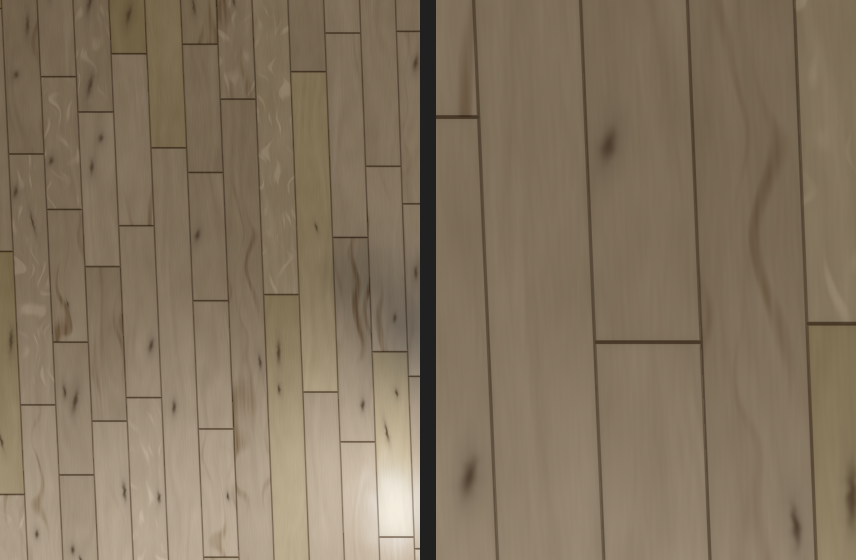
Left: the whole. Right: its middle third, enlarged.
This texture is drawn by a Shadertoy shader. Its source:

```glsl
vec2 hash2(vec2 p) {
    p = vec2(dot(p, vec2(127.1, 311.7)), dot(p, vec2(269.5, 183.3)));
    return fract(sin(p) * 43758.5);
}

float gradientNoise(vec2 p) {
    vec2 i = floor(p), f = fract(p);
    vec2 u = f * f * f * (f * (f * 6.0 - 15.0) + 10.0);
    vec2 o = vec2(1, 0);
    float a = dot(hash2(i) * 2.0 - 1.0, f);
    float b = dot(hash2(i + o) * 2.0 - 1.0, f - o);
    float c = dot(hash2(i + o.yx) * 2.0 - 1.0, f - o.yx);
    float d = dot(hash2(i + 1.0) * 2.0 - 1.0, f - 1.0);
    return mix(mix(a, b, u.x), mix(c, d, u.x), u.y);
}

float glow(vec2 p, vec2 centre, vec2 radius) {
    vec2 q = (p - centre) / radius;
    return exp(-dot(q, q));
}

// First end joint and plank length of each column, in canvas heights
const float firstJoint[13] = float[13](.449, .275, .137, .2, .096, .264, .079,
                                       .177, .526, .128, .059, .297, .056);
const float plankLength[13] = float[13](.434, .448, .237, .276, .307, .8, .229,
                                        .85, .6, .572, .365, .331, .308);

void mainImage(out vec4 fragColor, in vec2 fragCoord) {
    vec2 uv = fragCoord / iResolution.xy;
    uv.y = 1.0 - uv.y;
    float aspect = iResolution.y / iResolution.x;
    float pixel = 1.0 / iResolution.x;

    // Slightly leaning, converging columns of planks
    float pitch = mix(0.0853, 0.0838, uv.y);
    float across = (uv.x - mix(0.003, 0.066, uv.y)) / pitch;
    float column = floor(across);
    across -= column;
    int k = clamp(int(column) + 1, 0, 12);
    float len = plankLength[k];
    float row = floor((uv.y - firstJoint[k]) / len);
    float along = uv.y - firstJoint[k] - row * len;

    // Per-plank character
    vec2 id = vec2(column, row);
    vec2 tone = hash2(id + 3.7);
    vec2 kind = hash2(id * 1.7 + 19.3);
    vec2 wood = vec2(across * pitch, along * aspect);
    vec2 q = wood + 9.0 * hash2(id + 41.0);

    // Daylight across the floor
    float shadow = glow(uv, vec2(0.99, 0.59), vec2(0.11, 0.1))
                 + 0.5 * glow(uv, vec2(0.86, 0.5), vec2(0.1, 0.07));
    float level = 0.445 + 0.05 * uv.y + 0.03 * uv.x + 0.18 * smoothstep(0.4, 1.05, uv.y);
    level += 0.13 * glow(uv, vec2(0.88, 0.84), vec2(0.35, 0.2));
    level += 0.15 * glow(uv, vec2(0.95, 0.91), vec2(0.08, 0.08));
    level -= 0.14 * shadow;
    level *= 0.94 + 0.12 * tone.x;

    // Fine pores, soft bands and flame figure
    float warp = gradientNoise(q * vec2(16, 4));
    level += 0.018 * gradientNoise(q * vec2(300, 28));
    level += 0.035 * gradientNoise(vec2(q.x * 50.0 + warp * 3.0, q.y * 4.0));
    level += 0.02 * gradientNoise(q * vec2(22, 14));
    level += 0.007 * sin(q.x * 210.0 + warp * 26.0) * smoothstep(-0.2, 0.3, warp);

    // Pale curly figure on some planks
    float curl = gradientNoise(vec2(q.x * 75.0 + 4.0 * gradientNoise(q * 16.0), q.y * 20.0));
    level += 0.06 * smoothstep(0.08, 0.45, curl) * step(0.68, kind.y);

    vec3 warmth = vec3(0, 0.06, 0.14 + 0.035 * smoothstep(0.6, 1.0, tone.y));
    warmth *= 1.0 - 0.5 * smoothstep(0.78, 0.92, level) - 0.35 * min(shadow, 1.0);
    vec3 color = level - warmth;

    // Brown heartwood streaks
    float heart = gradientNoise(vec2(q.x * 48.0 + 2.5 * gradientNoise(q * vec2(18, 9)), q.y * 3.2));
    heart = smoothstep(0.1, 0.5, heart) * smoothstep(0.55, 0.75, kind.x);
    heart *= 0.7 + 0.9 * gradientNoise(q * vec2(160, 9));
    color *= mix(vec3(1), vec3(0.74, 0.66, 0.56), clamp(heart, 0.0, 1.0));

    // Small knots and mineral marks
    for (int i = 0; i < 2; i++) {
        vec2 seed = hash2(id * 2.3 + float(i) * 17.0);
        vec2 size = hash2(id + float(i) * 31.0 + 7.0);
        vec2 d = wood - vec2(pitch, len * aspect) * mix(vec2(0.15), vec2(0.85), seed);
        d.x += d.y * (size.x - 0.5) * 0.5 + 0.003 * gradientNoise(q * 90.0);
        vec2 radius = vec2(0.002 + 0.003 * size.x, 0.007 + 0.018 * size.y * size.y);
        float present = step(0.5, fract(seed.x * 7.0 + size.y * 5.0));
        float core = present * glow(d, vec2(0), radius);
        float halo = present * glow(d, vec2(0), radius * vec2(2.8, 2.4));
        color *= 1.0 - 0.1 * halo;
        color = mix(color, vec3(0.25, 0.18, 0.12), 0.7 * core);
    }

    // Seams between columns and darker end joints
    float side = min(across, 1.0 - across) * pitch;
    float end = min(along, len - along) * aspect;
    float seam = 1.0 - smoothstep(0.0011 - pixel * 0.5, 0.0011 + pixel, side);
    float joint = 1.0 - smoothstep(0.0013 - pixel * 0.5, 0.0013 + pixel, end);
    seam *= 0.62 + 0.35 * gradientNoise(vec2(column * 5.3, uv.y * 9.0));
    color *= 1.0 - 0.06 * exp(-min(side, end) / 0.003);
    color = mix(color, color * vec3(0.54, 0.47, 0.4), max(seam, 0.9 * joint));

    fragColor = vec4(clamp(color, 0.0, 1.0), 1.0);
}
```
